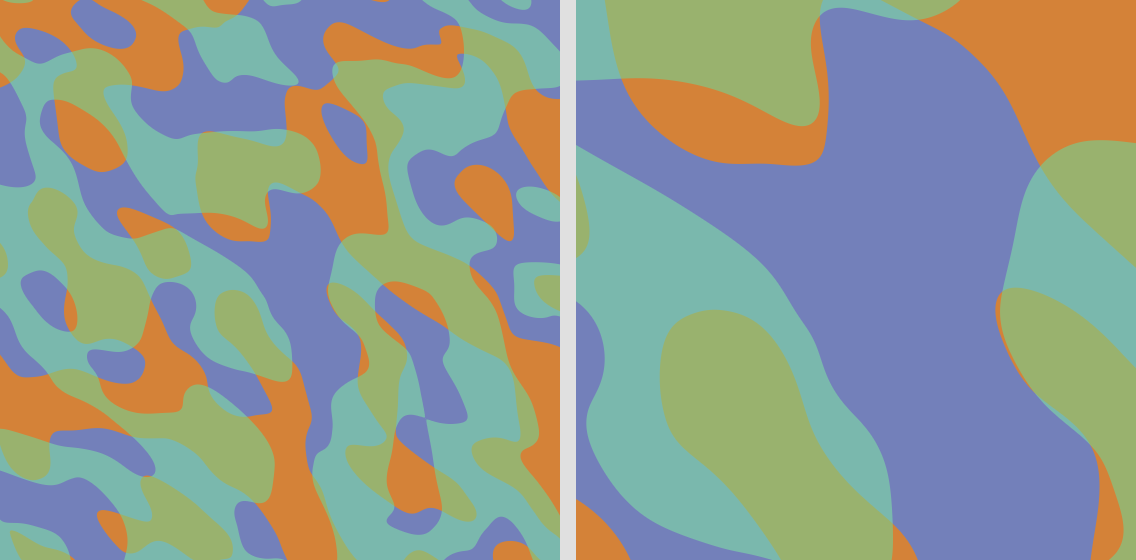
Left, the full canvas; right, a detail of the centre.
A WebGL 2 fragment shader for this pattern:

```glsl
#version 300 es
precision highp float;

uniform vec2 u_resolution;
out vec4 fragColor;

// Unit gradient at a lattice point, from an integer hash
vec2 latticeGradient(ivec2 cell) {
    uint h = uint(cell.x) * 374761393u + uint(cell.y) * 668265263u;
    h = (h ^ (h >> 13)) * 1274126177u;
    h = (h ^ (h >> 16)) * 2246822519u;
    h ^= h >> 15;
    float angle = 6.28318 * float(h & 65535u) / 65536.0;
    return vec2(cos(angle), sin(angle));
}

float gradientNoise(vec2 p) {
    ivec2 cell = ivec2(floor(p));
    vec2 f = fract(p);
    vec2 blend = f * f * f * (f * (f * 6.0 - 15.0) + 10.0);
    float a = dot(latticeGradient(cell), f);
    float b = dot(latticeGradient(cell + ivec2(1, 0)), f - vec2(1.0, 0.0));
    float c = dot(latticeGradient(cell + ivec2(0, 1)), f - vec2(0.0, 1.0));
    float d = dot(latticeGradient(cell + ivec2(1, 1)), f - vec2(1.0, 1.0));
    return mix(mix(a, b, blend.x), mix(c, d, blend.x), blend.y);
}

// Gently warped field whose sign outlines the blobs
float blobField(vec2 p, vec2 seed) {
    p += seed;
    vec2 warp = vec2(gradientNoise(p * 0.6 + 31.4), gradientNoise(p * 0.6 + 73.8));
    p += 0.4 * warp;
    return gradientNoise(p) + 0.2 * gradientNoise(p * 1.7 + vec2(5.37, 9.71));
}

// Antialiased coverage of the positive side of a field
float coverage(float field) {
    float pixelStep = length(vec2(dFdx(field), dFdy(field)));
    return clamp(0.5 + field / max(pixelStep, 1e-5), 0.0, 1.0);
}

void main() {
    vec2 uv = gl_FragCoord.xy / u_resolution.y;

    // Stretch along the falling diagonal
    vec2 along = normalize(vec2(1.0, -1.0));
    vec2 across = vec2(-along.y, along.x);
    vec2 p = vec2(dot(uv, along) * 5.6, dot(uv, across) * 8.8);

    // Two independent masks overlap to give four colours
    float warmMask = coverage(blobField(p, vec2(12.3, 47.6)) - 0.01);
    float paleMask = coverage(blobField(p, vec2(158.7, 83.2)) - 0.008);

    vec3 blue = vec3(0.45, 0.50, 0.73);
    vec3 teal = vec3(0.48, 0.72, 0.68);
    vec3 orange = vec3(0.83, 0.51, 0.22);
    vec3 green = vec3(0.60, 0.70, 0.43);

    vec3 cool = mix(blue, teal, paleMask);
    vec3 warm = mix(orange, green, paleMask);
    fragColor = vec4(mix(cool, warm, warmMask), 1.0);
}
```
